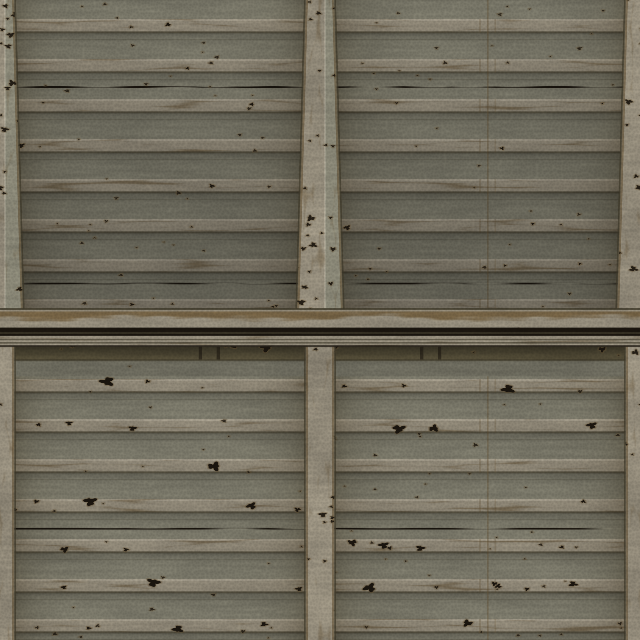
This texture is drawn by a Shadertoy shader. Its source:

```glsl
#define COLUMNS 2.0
#define ROWS 16.0
#define ROW_SHIFT 0.47
#define LEDGE 0.34
#define POST_HALF 0.0222
#define POST_FLARE 0.0135
#define BEAM_TOP 0.483
#define BEAM_END 0.512
#define RAIL_TOP 0.525
#define RAIL_END 0.541
#define SEAM_X 0.762
#define GRAIN 0.13

const float TAU = 6.28318;
const vec3 PAINT = vec3(0.57, 0.54, 0.475);
const vec3 SHEET = vec3(0.475, 0.467, 0.41);
const vec3 STAIN = vec3(0.36, 0.29, 0.18);
const vec3 SHADE = vec3(0.24, 0.22, 0.16);
const vec3 HOLE = vec3(0.10, 0.08, 0.055);

float px; // edge softness in canvas units

vec3 hash3(vec2 c) {
    vec3 q = fract(c.xyx * vec3(0.1031, 0.1030, 0.0973));
    q += dot(q, q.yxz + 33.33);
    return fract((q.xxy + q.yzz) * q.zyx);
}

// Distance to the nearest random point, on a wrapping grid
float cellular(vec2 p, vec2 cells) {
    vec2 g = p * cells, id = floor(g);
    float d = 2.0;
    for (int j = -1; j <= 1; j++)
    for (int i = -1; i <= 1; i++) {
        vec2 c = id + vec2(i, j);
        d = min(d, length(c + hash3(mod(c, cells)).xy - g));
    }
    return d;
}

// Broad wrapping variation, about -1 to 1
float waves(vec2 p) {
    p *= TAU;
    return 0.45 * sin(3.0 * p.x + 2.0 * sin(2.0 * p.y))
         + 0.35 * sin(7.0 * p.y - 5.0 * p.x + 1.3)
         + 0.2 * sin(17.0 * p.x + 11.0 * p.y);
}

// Signed distance to scattered ragged spots; spread limits their height in a cell
float spots(vec2 p, vec2 cells, float spread, float chance, float size) {
    vec2 g = p * cells, id = floor(g);
    float best = 1.0;
    for (int j = -1; j <= 1; j++)
    for (int i = -1; i <= 1; i++) {
        vec2 c = id + vec2(i, j);
        vec3 r = hash3(mod(c, cells) + 7.0);
        vec2 d = (c + vec2(r.x, 0.06 + spread * r.y) - g) / cells * vec2(1.0, 1.5);
        float a = atan(d.y, d.x + 1e-6);
        float radius = size * (0.3 + 0.7 * r.z * r.z)
                     * (1.0 + 0.3 * sin(3.0 * a + 20.0 * r.x) + 0.2 * sin(5.0 * a + 30.0 * r.y));
        float local = chance * (1.0 + 1.2 * waves(c / cells));
        if (fract(r.z * 17.0) < local) best = min(best, length(d) - radius);
    }
    return best;
}

float band(float x, float a, float b) {
    return smoothstep(a - px, a + px, x) - smoothstep(b - px, b + px, x);
}

float line(float x, float halfWidth) {
    return 1.0 - smoothstep(halfWidth, halfWidth + px, abs(x));
}

void addSpots(inout vec3 col, float d, float strength) {
    col = mix(col, STAIN, 0.55 * strength * smoothstep(0.004, 0.0, d));
    col = mix(col, HOLE, strength * (1.0 - smoothstep(-px, px, d)));
}

// Ribbed sheet: pale ledge, cast shadow, then the recessed face
vec3 sheet(vec2 p, float edge, float streak) {
    float row = p.y * ROWS - ROW_SHIFT, f = fract(row), y = f / ROWS;
    float ledge = band(y, 0.0, LEDGE / ROWS);
    vec3 face = SHEET * (1.0 - 0.26 * exp(-7.0 * max(f - LEDGE, 0.0)));
    vec3 col = mix(face, PAINT * (0.97 - 0.12 * f), ledge);
    col = mix(col, STAIN, ledge * 0.5 * smoothstep(0.55, 0.95, streak));
    col = mix(col, SHADE, 0.65 * line(y - LEDGE / ROWS, 0.001));
    col = mix(col, SHADE, 0.22 * line(y - 0.52 / ROWS, 0.0006));
    col += 0.06 * line(y - 0.002, 0.0007);
    // Long scratched joints and the upright seam
    float joint = min(min(abs(p.y - 0.136), abs(p.y - 0.443)), abs(p.y - 0.826));
    col = mix(col, HOLE, line(joint, 0.0008) * smoothstep(0.1, 0.6, streak));
    float seam = line(p.x - SEAM_X, 0.0008) + 0.6 * ledge * line(abs(p.x - SEAM_X) - 0.012, 0.0008);
    col = mix(col, STAIN, 0.4 * seam);
    // Gloom beside the posts and toward the beam
    float upper = step(p.y, BEAM_TOP);
    col *= mix(1.0, 1.0 - 0.2 * p.y / BEAM_TOP, upper);
    return col * (1.0 - vec3(0.2, 0.22, 0.26) * exp(-30.0 * max(edge, 0.0)));
}

void mainImage(out vec4 fragColor, in vec2 fragCoord) {
    vec2 p = fragCoord / iResolution.xy;
    p.y = 1.0 - p.y; // measured downward
    px = 0.75 / iResolution.y;
    float upper = step(p.y, BEAM_TOP);
    float streak = cellular(p, vec2(10.0, 150.0));
    float broad = waves(p);

    float x = (fract(p.x * COLUMNS + 0.5) - 0.5) / COLUMNS;
    float halfWidth = POST_HALF + upper * POST_FLARE * p.y / BEAM_TOP;
    float edge = abs(x) - halfWidth;

    vec3 col = sheet(p, edge, streak);
    // Dark recess under the rail, with two brackets
    vec3 recess = SHADE * mix(0.9, 1.35, smoothstep(RAIL_END, 0.563, p.y));
    recess = mix(recess, HOLE, 0.6 * line(abs(abs(p.x - 0.5) - 0.173) - 0.014, 0.002));
    col = mix(col, recess, band(p.y, RAIL_END, 0.563));
    col = mix(col, SHEET * 0.88, band(p.y, 0.563, 0.588));
    col = mix(col, SHADE, 0.7 * line(p.y - 0.563, 0.001));

    // Holes on the ledges and fine specks
    vec2 onRows = p - vec2(0.0, ROW_SHIFT / ROWS);
    addSpots(col, spots(onRows, vec2(40.0, ROWS), 0.22, mix(0.15, 0.06, upper), mix(0.0095, 0.005, upper)), 1.0);
    addSpots(col, spots(p, vec2(64.0), 0.9, 0.045, 0.0032), 0.8);

    // Posts: two faces above, flat below
    vec3 post = PAINT * (1.0 + 0.05 * broad);
    post = mix(post, SHEET * 1.12, upper * smoothstep(-px, px, x - 0.008));
    post += 0.07 * upper * line(x - 0.008, 0.001);
    post = mix(post, STAIN, 0.35 * smoothstep(0.6, 1.0, cellular(p, vec2(90.0, 20.0))));
    post = mix(post, STAIN, 0.55 * line(edge + 0.0015, 0.0012));
    addSpots(post, spots(p, vec2(80.0, 64.0), 0.9, mix(0.05, 0.2, upper), 0.0055), 0.9);
    col = mix(col, SHADE, 0.7 * line(edge - 0.001, 0.0012));
    float postRange = 1.0 - band(p.y, BEAM_TOP, RAIL_END);
    col = mix(col, post, postRange * (1.0 - smoothstep(-px, px, edge)));

    // Stained beam, gap and grooved rail
    float f = (p.y - BEAM_TOP) / (BEAM_END - BEAM_TOP);
    float stain = smoothstep(0.2, -0.1, f - 0.45 - 0.2 * broad - 0.25 * (streak - 0.5));
    vec3 beam = mix(PAINT, STAIN * 1.15, 0.8 * stain * smoothstep(0.05, 0.2, f));
    col = mix(col, beam, band(p.y, BEAM_TOP, BEAM_END));
    col = mix(col, SHADE, 0.8 * line(p.y - BEAM_TOP, 0.001));
    col = mix(col, mix(HOLE, SHADE, 0.7 * line(p.y - 0.520, 0.001)), band(p.y, BEAM_END, RAIL_TOP));
    vec3 rail = mix(PAINT, STAIN, 0.4 * smoothstep(0.5, 0.9, streak));
    rail = mix(rail, SHADE, 0.6 * line(abs(p.y - 0.533) - 0.0025, 0.0007));
    col = mix(col, rail, band(p.y, RAIL_TOP, RAIL_END));
    col = mix(col, HOLE, 0.7 * line(p.y - RAIL_END, 0.001));

    // Overall weathering
    col *= 1.0 + 0.03 * broad + GRAIN * (cellular(p, vec2(230.0)) - 0.45);
    col *= 1.0 - 0.10 * (streak - 0.45);
    fragColor = vec4(clamp(col, 0.0, 1.0), 1.0);
}
```
